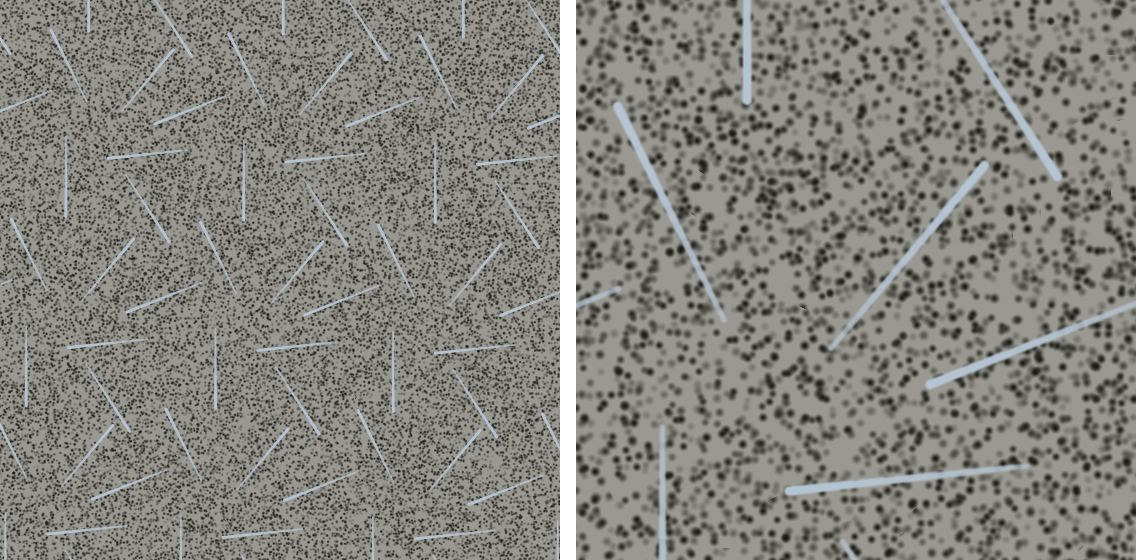
Left: the whole. Right: its middle third, enlarged.
Give the GLSL for this pattern, as a three.js fragment shader.

```glsl
// Grey stone-like ground with fine dark grain, overlaid by pale blue tapered dashes.
// The grain is cellular noise: soft specks of random depth, one per grid cell.
// The dashes are a six-stroke motif repeated on a skewed lattice with slight jitter.
varying vec2 vUv;

const vec3 GROUND = vec3(0.605, 0.600, 0.568);
const vec3 SPECK  = vec3(0.090, 0.100, 0.070);
const vec3 DASH   = vec3(0.710, 0.770, 0.825);

const float GRAIN_CELLS   = 240.0;  // grain cells across the canvas
const float GRAIN_DENSITY = 0.45;   // share of cells holding a speck
const float GRAIN_RADIUS  = 0.92;   // mean speck radius, in cells

const vec2 MOTIF_ORIGIN = vec2(0.439, 0.678);
const vec2 COLUMN_STEP  = vec2(0.332, -0.005);
const vec2 ROW_STEP     = vec2(0.054, 0.334);
const vec2 MOTIF_JITTER = vec2(0.032, 0.006);

const float DASH_LENGTH = 0.142;
const float WIDE_END    = 0.0027;   // half width where the dash starts
const float THIN_END    = 0.0015;   // half width where it fades out
const float EDGE        = 0.0011;   // softness of the dash outline

vec2 hash2(vec2 p) {
  vec3 q = fract(p.xyx * vec3(0.1031, 0.1030, 0.0973));
  q += dot(q, q.yzx + 33.33);
  return fract((q.xx + q.yz) * q.zy);
}

// Slow drift in grain density, from layered sines.
float drift(vec2 p) {
  return sin(p.x * 17.0 + 2.0 * sin(p.y * 11.0))
       + sin(p.y * 23.0 + 2.0 * sin(p.x * 13.0 + 1.7));
}

// Darkness of the grain, 0 to 1.
float grain(vec2 uv) {
  vec2 p = uv * GRAIN_CELLS;
  vec2 home = floor(p);
  float density = GRAIN_DENSITY + 0.025 * drift(uv);
  float light = 1.0;
  for (int j = -1; j <= 1; j++) {
    for (int i = -1; i <= 1; i++) {
      vec2 cell = home + vec2(float(i), float(j));
      vec2 spot = cell + hash2(cell + 7.0);
      vec2 traits = hash2(cell + 411.0);
      float radius = GRAIN_RADIUS * mix(0.85, 1.1, fract(traits.y * 7.0));
      float bump = 1.0 - smoothstep(0.0, radius, length(p - spot));
      light *= 1.0 - step(traits.x, density) * mix(0.2, 1.0, traits.y) * bump;
    }
  }
  return 1.0 - light;
}

// Coverage of one dash; the angle in degrees points from wide to thin end.
float dash(vec2 p, vec2 center, float angle) {
  float a = radians(angle);
  vec2 dir = vec2(cos(a), sin(a));
  vec2 q = p - center;
  float along = dot(q, dir);
  float t = clamp(along / DASH_LENGTH + 0.5, 0.0, 1.0);
  float d = length(q - dir * (t - 0.5) * DASH_LENGTH);
  float w = mix(WIDE_END, THIN_END, t);
  return (1.0 - smoothstep(w - EDGE, w + EDGE, d)) * mix(1.0, 0.72, t * t);
}

// The six dashes of one repeat, placed around its upright dash.
float motif(vec2 p) {
  float m = dash(p, vec2(0.0), 90.0);
  m = max(m, dash(p, vec2(0.146, 0.040), 6.0));
  m = max(m, dash(p, vec2(0.146, -0.057), 123.0));
  m = max(m, dash(p, vec2(0.146, 0.172), 230.0));
  m = max(m, dash(p, vec2(0.005, 0.198), -63.5));
  return max(m, dash(p, vec2(-0.092, 0.127), 21.5));
}

// Motifs from the nearest lattice node and its neighbours.
float dashes(vec2 uv) {
  vec2 p = uv - MOTIF_ORIGIN;
  float area = COLUMN_STEP.x * ROW_STEP.y - COLUMN_STEP.y * ROW_STEP.x;
  vec2 lattice = vec2(p.x * ROW_STEP.y - p.y * ROW_STEP.x,
                      p.y * COLUMN_STEP.x - p.x * COLUMN_STEP.y) / area;
  vec2 home = floor(lattice + 0.5);
  float m = 0.0;
  for (int j = -1; j <= 1; j++) {
    for (int i = -1; i <= 1; i++) {
      vec2 cell = home + vec2(float(i), float(j));
      vec2 node = cell.x * COLUMN_STEP + cell.y * ROW_STEP;
      node += (hash2(cell + 53.0) - 0.5) * MOTIF_JITTER;
      m = max(m, motif(p - node));
    }
  }
  return m;
}

void main() {
  vec3 color = mix(GROUND, SPECK, grain(vUv));
  color = mix(color, DASH, dashes(vUv));
  gl_FragColor = vec4(color, 1.0);
}
```
